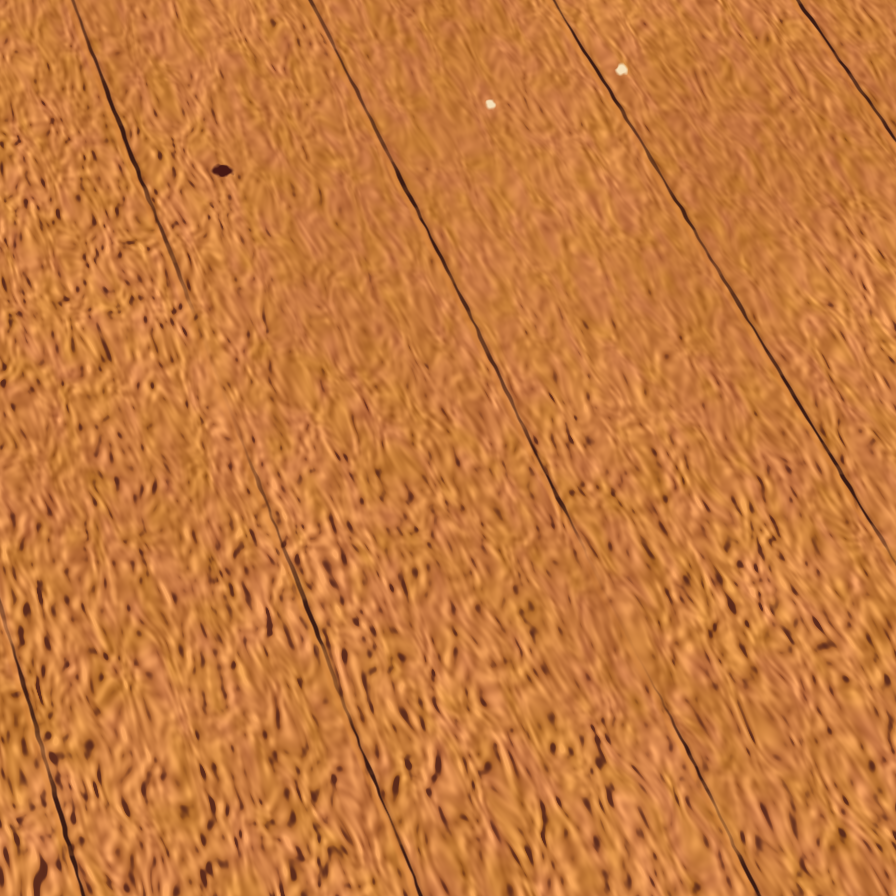
Write a Shadertoy shader that draws this texture.

```glsl
// Weathered orange planks in slight perspective, with gritty relief and half-buried dark seams.

float hash(vec2 p) {
    return fract(sin(dot(p, vec2(12.9898, 78.233))) * 43758.5453);
}

float noise(vec2 p) {
    vec2 i = floor(p), f = fract(p);
    f = f * f * (3.0 - 2.0 * f);
    return mix(mix(hash(i), hash(i + vec2(1, 0)), f.x),
               mix(hash(i + vec2(0, 1)), hash(i + vec2(1, 1)), f.x), f.y);
}

// Height of the gritty surface: coarse grains plus rotated finer ones
float grit(vec2 p) {
    return noise(p) + 0.6 * noise(mat2(1.5, 0.8, -0.8, 1.5) * p + 17.0);
}

void mainImage(out vec4 fragColor, in vec2 fragCoord) {
    vec2 uv = fragCoord / iResolution.xy;
    float pixel = 1.0 / min(iResolution.x, iResolution.y);
    float down = 1.0 - uv.y;

    // Plank coordinate: whole numbers lie on the seams, which fan out downwards
    float spacing = 0.27 + 0.107 * down;
    float plank = (uv.x - 0.078 - 0.391 * down) / spacing;
    float seam = floor(plank + 0.5);

    // Grain space leans less than the planks and grows coarser towards the bottom
    vec2 p = vec2((uv.x - 0.24 * down) / spacing * 44.0, down * (100.0 - 24.0 * down));
    p += 1.6 * vec2(noise(p * 0.3), noise(p * 0.3 + 9.0));
    float patches = noise(uv * 6.0 + 3.0);
    float rough = 0.72 + 0.28 * down + 0.5 * (patches - 0.5);
    rough *= 1.0 - 0.35 * smoothstep(0.4, 0.1, distance(uv, vec2(0.6, 0.83)));

    // Side-lit relief with soft streaks and faint stains
    float relief = grit(p) - grit(p + vec2(0.8, 0.35));
    float tone = 0.07 + 1.75 * rough * relief;
    tone += 0.45 * (noise(p * vec2(1.2, 0.4) + 40.0) - 0.5);
    tone += 0.3 * (noise(uv * 9.0 + 20.0) - 0.5) + 0.2 * (patches - 0.5);
    tone = clamp(tone, -1.8, 1.4);
    vec3 color = vec3(0.78, 0.48, 0.24) + tone * vec3(0.14, 0.125, 0.09);

    // Drift between ochre and pinkish clay
    color += (noise(p * 0.5 + 60.0) - 0.5) * vec3(0.02, -0.01, 0.07);

    // Small shadowed pits on the dark side of the steepest grains
    float cluster = noise(uv * 17.0 + 70.0) + 0.35 * down;
    float pit = smoothstep(0.35, 0.85, -relief * rough + 0.3 * (cluster - 0.65));
    color = mix(color, vec3(0.33, 0.15, 0.11), 0.85 * pit);

    // Seams: thin, nearly straight gaps with a lit lip, covered by grit in places
    float wobble = 0.004 * (noise(vec2(down * 6.0, seam * 7.0)) - 0.5)
                 + 0.0016 * (noise(vec2(down * 90.0, seam * 9.0)) - 0.5);
    float d = (plank - seam) * spacing * 0.87 + wobble;
    float buried = smoothstep(0.14, 0.05, abs(down - 0.42 - 0.26 * seam));
    float worn = noise(vec2(down * 13.0 + 2.0, seam * 5.0 + 30.0));
    float open = (1.0 - 0.95 * buried) * mix(1.0, smoothstep(0.15, 0.5, worn), 0.3 + 0.4 * down);
    open *= 0.75 + 0.25 * smoothstep(0.2, 0.5, noise(vec2(down * 80.0, seam * 3.0 + 11.0)));
    float width = 0.0008 + 0.0016 * noise(vec2(down * 50.0, seam + 50.0));
    float lip = smoothstep(0.005, 0.001, abs(d + 0.005));
    color = mix(color, vec3(0.88, 0.55, 0.25), lip * (0.2 + 0.35 * open));
    float shade = smoothstep(0.005, 0.0, abs(d - 0.001));
    color = mix(color, vec3(0.48, 0.25, 0.12), 0.4 * shade * open);
    float gap = 1.0 - smoothstep(width - pixel, width + pixel, abs(d));
    color = mix(color, vec3(0.2, 0.09, 0.07), 0.95 * gap * open);

    // Two pale pebbles and one dark chip
    float ragged = 0.004 * (noise(uv * 230.0) - 0.5);
    for (float i = 0.0; i < 2.0; i++) {
        vec2 q = uv - vec2(0.547 + 0.147 * i, 0.883 + 0.039 * i);
        float pebble = length(q * vec2(1.0, 0.85)) + ragged;
        color = mix(color, vec3(0.97, 0.88, 0.72), smoothstep(0.007, 0.004 - pixel, pebble));
    }
    float chip = length((uv - vec2(0.248, 0.81)) * vec2(0.6, 1.1)) + ragged;
    color = mix(color, vec3(0.28, 0.10, 0.08), smoothstep(0.009, 0.006 - pixel, chip));

    fragColor = vec4(clamp(color, 0.0, 1.0), 1.0);
}
```
